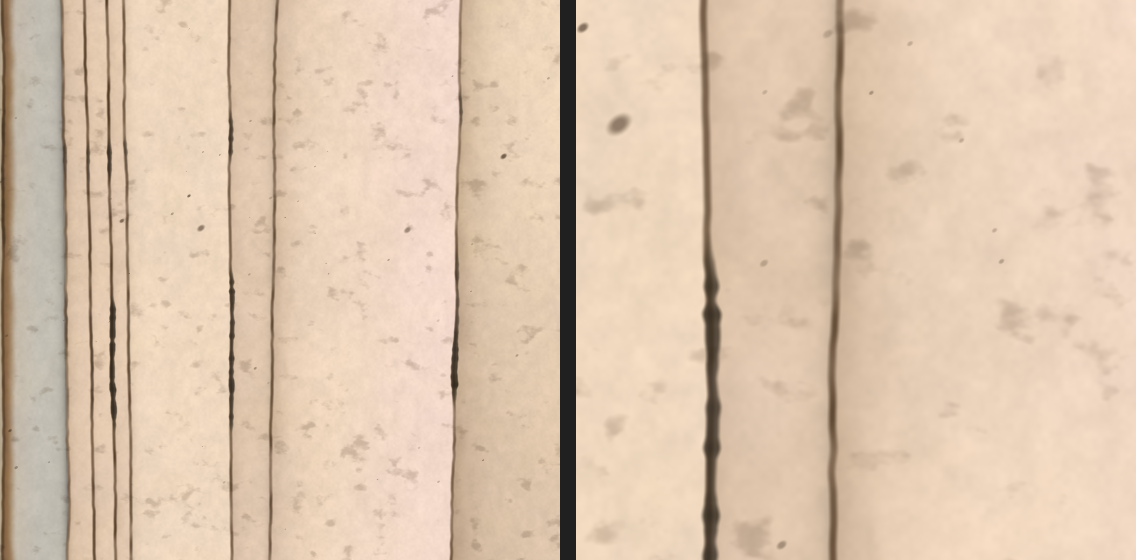
Left: the whole. Right: its middle third, enlarged.
This texture is drawn by a Shadertoy shader. Its source:

```glsl
// Stacked sheets of aged paper with slightly slanted vertical edges.
// Each edge starts a new sheet, casts a soft shadow to its right and carries
// a thin brown line with sooty stains; noise adds fibres, blotches and specks.

float hash(vec2 p) {
    p = fract(p * vec2(0.1031, 0.1137));
    p += dot(p, p.yx + 33.33);
    return fract((p.x + p.y) * p.x * 17.3);
}

float noise(vec2 p) {
    vec2 i = floor(p), f = fract(p);
    f = f * f * (3.0 - 2.0 * f);
    return mix(mix(hash(i), hash(i + vec2(1, 0)), f.x),
               mix(hash(i + vec2(0, 1)), hash(i + vec2(1, 1)), f.x), f.y);
}

float fbm(vec2 p) {
    float sum = 0.0, gain = 0.5;
    for (int i = 0; i < 4; i++) {
        sum += gain * noise(p);
        p = mat2(1.6, 1.2, -1.2, 1.6) * p + 7.3;
        gain *= 0.5;
    }
    return sum / 0.9375;
}

// Soft interval along y, from low to high
float span(float y, float low, float high) {
    return smoothstep(low - 0.015, low + 0.025, y) * (1.0 - smoothstep(high - 0.025, high + 0.015, y));
}

// Lays a sheet over everything right of a slanted edge.
// ends: edge x at bottom and top; shade: shadow strength and width
void laySheet(inout vec3 col, vec2 p, vec2 ends, vec3 paper, vec2 shade, float lineDark, float stain) {
    float seed = ends.x * 91.0;
    float wobble = (noise(vec2(p.y * 9.0, seed)) - 0.5) * 0.005
                 + (noise(vec2(p.y * 70.0, seed + 5.0)) - 0.5) * 0.0016;
    float d = p.x - mix(ends.x, ends.y, p.y) - wobble;
    float soft = 0.0012 + 0.7 / iResolution.y;
    col = mix(col, paper, smoothstep(-soft, soft, d));

    // Shadow on the sheet, mottled along its length
    float fade = exp(-max(d, 0.0) / shade.y) * smoothstep(-soft, soft, d);
    float mottle = 0.65 + 0.7 * fbm(vec2(p.x * 25.0, p.y * 14.0) + seed);
    col *= 1.0 - fade * shade.x * mottle * vec3(0.85, 1.0, 1.18);

    // Thin brown line, uneven in weight
    float weight = lineDark * (0.65 + 0.6 * noise(vec2(p.y * 38.0, seed + 11.0)));
    float line = 1.0 - smoothstep(0.0003, 0.0022 + soft, abs(d - 0.0008));
    col = mix(col, vec3(0.33, 0.24, 0.16), clamp(line * weight, 0.0, 1.0));

    // Ragged sooty stain
    float rag = noise(vec2(p.y * 125.0, seed + 23.0)) * 0.6 + noise(vec2(p.y * 45.0, seed + 31.0)) * 0.4;
    float halfWidth = stain * (0.001 + 0.0065 * rag);
    float soot = 1.0 - smoothstep(halfWidth - 0.001, halfWidth + 0.0025, abs(d - 0.002));
    col = mix(col, vec3(0.17, 0.14, 0.10), soot * min(stain * 1.2, 1.0) * (0.55 + 0.4 * rag));
}

// Scattered dark flecks, one candidate per grid cell
float flecks(vec2 p, float cells, float share) {
    vec2 q = p * cells, id = floor(q);
    vec2 center = 0.25 + 0.5 * vec2(hash(id + 3.1), hash(id + 47.7));
    vec2 d = (fract(q) - center) * mat2(0.8, 0.6, -0.6, 0.8);
    float size = 0.05 + 0.07 * hash(id + 71.0);
    float dotMask = 1.0 - smoothstep(size * 0.4, size * 1.4, length(d * vec2(1.0, 1.5)));
    return dotMask * step(hash(id + 19.0), share) * (0.4 + 0.6 * hash(id + 83.0));
}

void mainImage(out vec4 fragColor, in vec2 fragCoord) {
    vec2 p = fragCoord / iResolution.xy;
    float y = p.y;
    vec3 cream = vec3(0.935, 0.845, 0.745);
    vec3 tan1 = vec3(0.885, 0.785, 0.685);

    // Brown margin and the grey strip beside it
    vec3 col = vec3(0.72, 0.66, 0.56);
    laySheet(col, p, vec2(0.005, 0.004), vec3(0.61, 0.48, 0.34), vec2(0.35, 0.008), 0.75,
             0.4 * span(y, 0.55, 0.82));
    vec3 grey = mix(vec3(0.77, 0.73, 0.67), vec3(0.765, 0.745, 0.70), smoothstep(0.03, 0.07, p.x));
    col = mix(col, grey, smoothstep(0.012, 0.032, p.x + 0.008 * (fbm(vec2(p.x * 30.0, y * 18.0)) - 0.5)));
    float foldX = mix(0.121, 0.109, y);
    col *= 1.0 - 0.28 * exp(-abs(p.x - foldX) / 0.006) * step(0.05, p.x);

    // Narrow folds
    laySheet(col, p, vec2(0.122, 0.111), tan1, vec2(0.17, 0.008), 0.6,
             0.55 * span(y, 0.68, 0.75) + 0.35 * span(y, 0.38, 0.48));
    laySheet(col, p, vec2(0.169, 0.151), tan1 * 1.015, vec2(0.12, 0.006), 0.85,
             0.6 * span(y, 0.67, 0.74) + 0.3 * span(y, 0.25, 0.45));
    laySheet(col, p, vec2(0.205, 0.190), tan1 * 1.01, vec2(0.12, 0.006), 0.85,
             0.75 * span(y, 0.68, 0.75) + 0.85 * span(y, 0.23, 0.47));
    laySheet(col, p, vec2(0.235, 0.219), cream, vec2(0.12, 0.010), 0.75,
             0.45 * span(y, 0.69, 0.76) + 0.25 * span(y, 0.30, 0.45));

    // Broad sheets
    laySheet(col, p, vec2(0.413, 0.408), tan1, vec2(0.10, 0.012), 0.7,
             0.7 * span(y, 0.71, 0.80) + 0.8 * span(y, 0.23, 0.52));
    col *= 1.0 - 0.16 * exp(-abs(p.x - mix(0.482, 0.493, y)) / 0.006);
    vec3 pink = mix(vec3(0.935, 0.84, 0.745), vec3(0.95, 0.85, 0.79), smoothstep(0.55, 0.80, p.x));
    laySheet(col, p, vec2(0.482, 0.493), pink, vec2(0.17, 0.035), 0.75, 0.0);
    vec3 last = mix(vec3(0.865, 0.77, 0.67), vec3(0.93, 0.84, 0.735), smoothstep(0.05, 0.85, y));
    laySheet(col, p, vec2(0.805, 0.823), last, vec2(0.22, 0.035), 0.6,
             0.5 * span(y, 0.77, 0.84) + 0.5 * span(y, 0.30, 0.56) + 0.5 * span(y, 0.27, 0.41));

    // Paper blotches, fibres and fine grain
    float blotch = fbm(p * 9.0 + 3.0) - 0.5;
    float fibre = fbm(p * vec2(75.0, 60.0)) - 0.5;
    float grain = noise(p * 240.0) - 0.5;
    col *= 1.0 + 0.05 * blotch + 0.07 * fibre + 0.022 * grain;
    col.b += 0.025 * (fbm(p * 16.0 + 40.0) - 0.5);
    float smudge = smoothstep(0.64, 0.85, fbm(p * vec2(34.0, 46.0) + 60.0));
    col *= 1.0 - 0.14 * smudge * vec3(0.9, 1.0, 1.1);

    // Specks
    float speck = max(flecks(p, 16.0, 0.035), 0.45 * flecks(p + 0.37, 36.0, 0.04));
    col = mix(col, vec3(0.27, 0.20, 0.14), 0.85 * speck);
    fragColor = vec4(clamp(col, 0.0, 1.0), 1.0);
}
```
